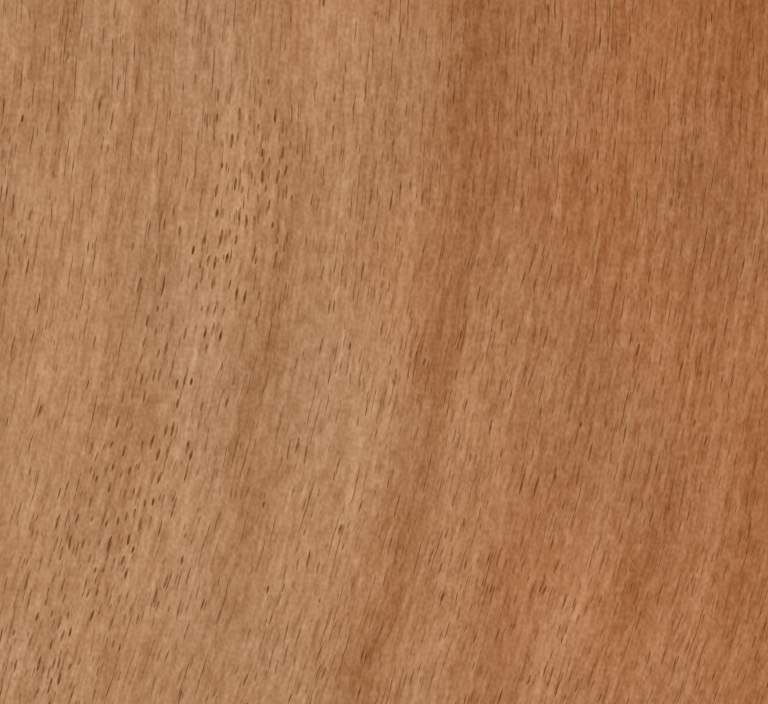
Give the GLSL for this texture, as a Shadertoy shader.

```glsl
// Warm plain-sawn wood: bent, near-vertical grain going from tan to red-brown.
// Stretched gradient noise makes the fibres and broad bands; tapered dashes,
// scattered in staggered cells along the grain, make the dark pores.

const vec3 DARK_WOOD  = vec3(0.570, 0.370, 0.222);
const vec3 LIGHT_WOOD = vec3(0.735, 0.560, 0.412);
const vec3 RED_SHIFT  = vec3(0.016, -0.018, -0.026);
const vec3 PORE_COLOR = vec3(0.400, 0.240, 0.115);

float hash(vec2 p) {
    vec3 q = fract(p.xyx * vec3(0.1031, 0.1030, 0.0973));
    q += dot(q, q.yzx + 33.33);
    return fract((q.x + q.y) * q.z);
}

vec2 gradient(vec2 cell) {
    float angle = 6.2832 * hash(cell);
    return vec2(cos(angle), sin(angle));
}

float gradientNoise(vec2 p) {
    vec2 i = floor(p), f = fract(p);
    vec2 u = f * f * f * (f * (f * 6.0 - 15.0) + 10.0);
    vec2 e = vec2(1.0, 0.0);
    float low  = mix(dot(gradient(i), f),
                     dot(gradient(i + e), f - e), u.x);
    float high = mix(dot(gradient(i + e.yx), f - e.yx),
                     dot(gradient(i + 1.0), f - 1.0), u.x);
    return mix(low, high, u.y);
}

// Soft bump around a centre, 1 at the middle
float bump(float x, float center, float width) {
    float d = (x - center) / width;
    return exp(-d * d);
}

// Sideways drift of the grain: slanted below, nearly upright above
float grainBend(float y) {
    return 0.32 * y - 0.13 * y * y;
}

// One layer of tapered dashes; returns coverage from 0 to 1
float pores(vec2 grain, vec2 cell, vec2 halfSize, float density, float soft, float seed) {
    vec2 q = grain / cell;
    q.y += hash(vec2(floor(q.x), seed));
    vec2 id = floor(q) + seed * 17.0;
    vec2 jitter = vec2(hash(id + 3.1), hash(id + 7.7)) - 0.5;
    float size = mix(0.4, 1.0, hash(id + 11.3));
    vec2 room = max(cell - 2.0 * halfSize - 0.002, 0.0);
    vec2 d = (fract(q) - 0.5) * cell - jitter * room;
    float along = abs(d.y) / (halfSize.y * size);
    float halfWidth = halfSize.x * mix(0.7, 1.0, size) * (1.0 - along * along);
    float body = 1.0 - smoothstep(-soft, soft, abs(d.x) - halfWidth);
    float ends = 1.0 - smoothstep(0.65, 1.0, along);
    float chance = hash(id + 19.9);
    float present = smoothstep(chance - 0.04, chance + 0.12, density);
    return body * ends * present * mix(0.4, 1.0, hash(id + 23.5));
}

void mainImage(out vec4 fragColor, in vec2 fragCoord) {
    vec2 p = fragCoord / iResolution.y;
    float soft = max(0.0012, 0.7 / iResolution.y);

    // Grain space: x across the fibres, y along them
    vec2 grain = vec2(p.x - grainBend(p.y), p.y);
    grain.x += 0.012 * gradientNoise(p * vec2(3.0, 2.5) + 4.0);
    grain.x += 0.004 * gradientNoise(p * vec2(14.0, 11.0));
    grain.x += 0.0016 * gradientNoise(p * vec2(60.0, 48.0));

    // Broad bands of tone
    float rightSide = smoothstep(0.35, 0.95, p.x);
    float poreBand = bump(p.x - 0.39 * p.y, 0.065, 0.070);
    float tone = mix(0.73, 0.47, rightSide);
    tone += 0.12 * poreBand;
    tone -= 0.20 * bump(grain.x, 0.495, 0.050);
    tone += 0.08 * bump(grain.x, 0.41, 0.035);
    tone -= 0.08 * bump(grain.x, 0.24, 0.030);
    tone -= 0.09 * rightSide * smoothstep(0.55, 1.0, p.y);
    tone += 0.16 * bump(p.x, 0.87, 0.14) * bump(p.y, 0.08, 0.16);
    tone += 0.32 * gradientNoise(grain * vec2(11.0, 1.3) + 2.0);

    // Fibres, flecks and fine mottling
    tone += 0.24 * gradientNoise(grain * vec2(38.0, 3.5));
    tone += 0.30 * gradientNoise(grain * vec2(105.0, 9.0) + 31.0);
    tone += 0.34 * gradientNoise(grain * vec2(170.0, 32.0) + 57.0);
    tone += 0.26 * gradientNoise(p * vec2(75.0, 52.0) + 13.0);
    tone += 0.32 * gradientNoise(p * vec2(210.0, 150.0) + 71.0);

    vec3 color = mix(DARK_WOOD, LIGHT_WOOD, tone);
    float redness = rightSide + 0.6 * gradientNoise(p * vec2(6.0, 3.5) + 9.0);
    color += RED_SHIFT * redness;

    // Pores: stubby in the pale band, longer and thinner elsewhere
    float cluster = gradientNoise(grain * vec2(18.0, 3.5) + 43.0);
    float patches = gradientNoise(grain * vec2(28.0, 9.0) + 87.0);
    float stubbyDensity = 0.85 * poreBand * (1.0 - smoothstep(0.78, 0.98, p.y)) + 0.5 * patches;
    float mediumDensity = 0.30 + 0.22 * rightSide + 0.8 * cluster;
    float thinDensity = 0.42 + 0.20 * smoothstep(0.4, 1.0, p.y) - 0.35 * poreBand - 0.6 * cluster;
    float speckDensity = 0.28 + 0.30 * rightSide + 0.9 * patches;
    float stubby = pores(grain, vec2(0.0115, 0.034), vec2(0.0019, 0.0135), stubbyDensity, soft, 1.0);
    float medium = pores(grain, vec2(0.0105, 0.052), vec2(0.0013, 0.020), mediumDensity, soft, 2.0);
    float thin = pores(grain, vec2(0.0100, 0.105), vec2(0.0009, 0.046), thinDensity, soft, 3.0);
    float speck = pores(grain, vec2(0.0080, 0.032), vec2(0.0010, 0.012), speckDensity, soft, 4.0);
    float shade = max(max(0.78 * stubby, 0.66 * medium), max(0.58 * thin, 0.50 * speck));
    shade *= 0.95 + 0.9 * gradientNoise(p * vec2(140.0, 95.0) + 5.0);
    color = mix(color, PORE_COLOR, clamp(shade, 0.0, 1.0));

    fragColor = vec4(clamp(color, 0.0, 1.0), 1.0);
}
```
